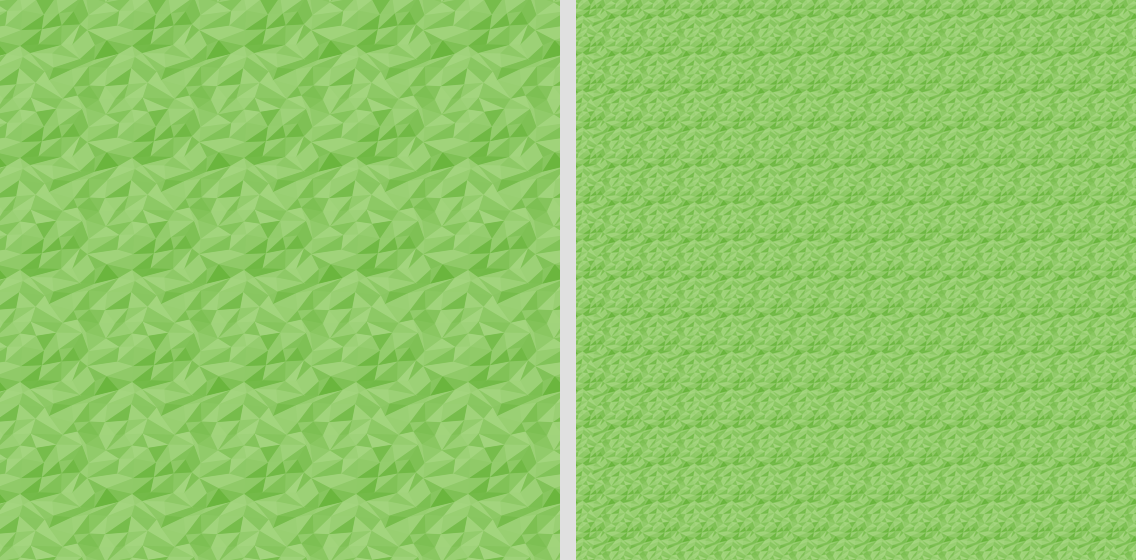
Left: one tile. Right: repeated 3 by 3.
Reproduce this pattern procedurally as a Shadertoy shader.

```glsl
// Low-poly green facets: a wrapped, jittered lattice is split into flat triangles.
// Tones are spread evenly over blocks of cells, with contrast inside each cell.
// The same tile of facets repeats a whole number of times across and down.

#define REPEATS 5.0                    // tiles across and down
#define GRID vec2(6.0, 8.0)            // lattice cells per tile, both even
#define JITTER vec2(0.80, 0.58)        // vertex scatter, in cells
#define LEAN 1.4                       // preference for rising diagonals
#define TONE_CURVE 1.4                 // above 1 favours light facets
#define TONE_SPAN 0.91                 // darkest ordinary facet
#define DARK_CELL vec2(5.0, 4.0)       // holds the darkest facet
#define DEEP_CELL vec2(3.0, 6.0)       // holds a second dark facet
#define PALE_CELL vec2(0.0, 3.0)       // holds a pale facet
#define SEED 17u
#define LIGHT vec3(0.640, 0.835, 0.495)
#define DARK vec3(0.420, 0.715, 0.245)

uint scramble(uint n) {
    n = n * 747796405u + 2891336453u;
    n = ((n >> ((n >> 28u) + 4u)) ^ n) * 277803737u;
    return (n >> 22u) ^ n;
}

// Random value from 0 to 1 for a lattice cell; wraps at the tile border.
float hash(vec2 cell, uint channel) {
    uvec2 c = uvec2(mod(cell, GRID));
    uint n = scramble(c.x + scramble(c.y + scramble(channel + SEED)));
    return float(n >> 8u) / 16777216.0;
}

// Scattered lattice point, in tile units.
vec2 vertex(vec2 cell) {
    vec2 scatter = vec2(hash(cell, 0u), hash(cell, 1u)) - 0.5;
    return (cell + JITTER * scatter) / GRID;
}

float cross2(vec2 a, vec2 b) { return a.x * b.y - a.y * b.x; }

float area(vec2 a, vec2 b, vec2 c) { return cross2(b - a, c - a); }

// Signed distance to the line from a to b, positive on its left.
float leftOf(vec2 p, vec2 a, vec2 b) {
    return cross2(b - a, p - a) / max(length(b - a), 1e-5);
}

// Soft coverage of a counter-clockwise triangle.
float coverage(vec2 p, vec2 a, vec2 b, vec2 c, float soft) {
    float d = min(leftOf(p, a, b), min(leftOf(p, b, c), leftOf(p, c, a)));
    return smoothstep(-soft, soft, d);
}

vec3 facetColor(vec2 cell, bool isUpper) {
    // Each block of two by two cells holds one tone from every quarter.
    vec2 parity = mod(cell, 2.0);
    float turn = floor(4.0 * hash(cell - parity, 2u));
    float quarter = mod(parity.x + 2.0 * parity.y + turn, 4.0);
    float rank = (quarter + hash(cell, 3u)) / 4.0;
    if (isUpper) rank = fract(rank + 0.35 + 0.3 * hash(cell, 4u));
    float tone = TONE_SPAN * pow(rank, TONE_CURVE);

    // Facets that stand out in every tile.
    vec2 wrapped = mod(cell, GRID);
    if (wrapped == DARK_CELL && !isUpper) tone = 1.0;
    if (wrapped == DEEP_CELL && !isUpper) tone = 0.9;
    if (wrapped == PALE_CELL && isUpper) tone = 0.0;
    return mix(LIGHT, DARK, tone);
}

void mainImage(out vec4 fragColor, in vec2 fragCoord) {
    vec2 p = fract(fragCoord / iResolution.xy * REPEATS);
    float soft = 0.6 * REPEATS / min(iResolution.x, iResolution.y);
    vec2 home = floor(p * GRID);
    vec4 sum = vec4(0.0);

    // Scattered corners reach at most one cell away.
    for (int y = -1; y <= 1; y++)
    for (int x = -1; x <= 1; x++) {
        vec2 cell = home + vec2(x, y);
        vec2 a = vertex(cell);
        vec2 b = vertex(cell + vec2(1.0, 0.0));
        vec2 c = vertex(cell + vec2(1.0, 1.0));
        vec2 d = vertex(cell + vec2(0.0, 1.0));

        // Split along the diagonal that leaves no folded triangle.
        float rising = min(area(a, b, c), area(a, c, d));
        float falling = min(area(a, b, d), area(b, c, d));
        bool isRising = rising * LEAN > falling;
        float lower = coverage(p, a, b, isRising ? c : d, soft);
        float upper = coverage(p, isRising ? a : b, c, d, soft);

        sum += lower * vec4(facetColor(cell, false), 1.0);
        sum += upper * vec4(facetColor(cell, true), 1.0);
    }
    fragColor = vec4(sum.rgb / max(sum.a, 1e-4), 1.0);
}
```
